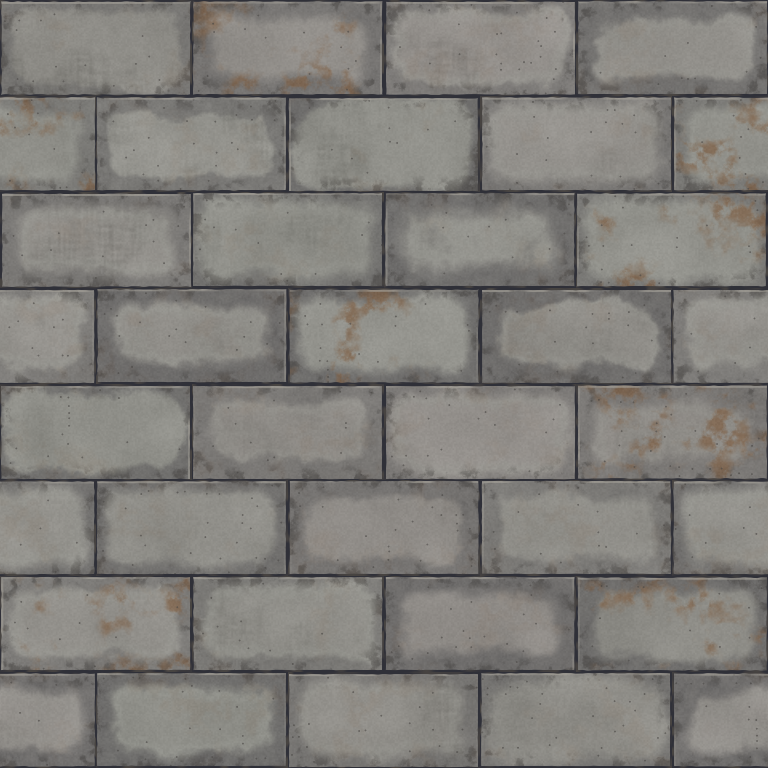
Write a WebGL 1 fragment shader that draws this texture.

```glsl
precision highp float;
// Weathered grey glazed tiles in running bond, with dark joints, grimy borders and rust.
uniform vec2 u_resolution;

const vec2 TILE_COUNT = vec2(4.0, 8.0);
// Lengths below are in tile heights; a tile is 2 wide and 1 high.
const vec2 HALF_TILE = vec2(1.0, 0.5);
const float JOINT_HALF_WIDTH = 0.017;
const float JOINT_JITTER = 0.007;
const float LIP_WIDTH = 0.016;
const float CORNER_RADIUS = 0.34;
const float GRIME_RAGGEDNESS = 0.42;
const float TONE_VARIATION = 0.035;
const float RUSTY_SHARE = 0.3;
const float PIT_DENSITY = 0.06;
const float GRAIN = 0.035;

const vec3 GLAZE = vec3(0.572, 0.572, 0.548);
const vec3 WARM_GLAZE = vec3(0.572, 0.556, 0.540);
const vec3 GRIME = vec3(0.405, 0.400, 0.398);
const vec3 PALE_RIM = vec3(0.605, 0.610, 0.585);
const vec3 RUST = vec3(0.500, 0.385, 0.285);
const vec3 SOOT = vec3(0.290, 0.280, 0.270);
const vec3 JOINT_DARK = vec3(0.185, 0.188, 0.220);
const vec3 JOINT_DUST = vec3(0.280, 0.265, 0.255);
const vec3 LIP_LIGHT = vec3(0.660, 0.645, 0.610);

float hash(vec2 p) {
  vec3 a = fract(p.xyx * vec3(0.1031, 0.1030, 0.0973));
  a += dot(a, a.yzx + 33.33);
  return fract((a.x + a.y) * a.z);
}

float tileRandom(vec2 id, float channel) {
  return hash(id * 7.0 + vec2(channel * 13.0, channel * 29.0) + 3.0);
}

float noise(vec2 p) {
  vec2 i = floor(p), f = fract(p);
  f = f * f * (3.0 - 2.0 * f);
  return mix(mix(hash(i), hash(i + vec2(1.0, 0.0)), f.x),
             mix(hash(i + vec2(0.0, 1.0)), hash(i + vec2(1.0, 1.0)), f.x), f.y);
}

float fbm(vec2 p) {
  float sum = 0.0, weight = 0.5;
  for (int i = 0; i < 5; i++) {
    sum += weight * noise(p);
    p = p * 2.03 + 17.0;
    weight *= 0.5;
  }
  return sum / 0.96875;
}

// Depth inside the rounded tile outline, level in the middle.
float borderDepth(vec2 q) {
  return CORNER_RADIUS - length(max(abs(q) - HALF_TILE + CORNER_RADIUS, 0.0));
}

vec3 tileSurface(vec2 q, vec2 id) {
  vec2 seed = 100.0 * vec2(tileRandom(id, 1.0), tileRandom(id, 2.0));
  float cloud = fbm(q * 2.2 + seed);
  float mottle = fbm(q * 9.0 + seed + 31.0);
  vec3 color = mix(GLAZE, WARM_GLAZE, tileRandom(id, 3.0));
  color += TONE_VARIATION * (tileRandom(id, 4.0) - 0.6) + 0.09 * (cloud - 0.5);

  // Dry, brushed streaks in loose patches
  float patches = smoothstep(0.45, 0.7, fbm(q * 1.7 + seed + 53.0));
  float streaks = noise(q * vec2(38.0, 4.0) + seed) + noise(q * vec2(7.0, 30.0) + seed) - 1.0;
  color += patches * tileRandom(id, 5.0) * (0.06 * streaks - 0.04);

  // Ragged grime around the border, with a pale tide mark inside it
  float reach = mix(0.06, 0.21, tileRandom(id, 6.0));
  float softness = mix(0.04, 0.11, tileRandom(id, 7.0));
  float ragged = borderDepth(q) + GRIME_RAGGEDNESS * (0.65 * cloud + 0.35 * mottle - 0.5);
  float grime = 1.0 - smoothstep(reach - softness, reach + softness, ragged);
  float tide = (ragged - reach - softness) / 0.06;
  color = mix(color, PALE_RIM, 0.4 * tileRandom(id, 8.0) * exp(-tide * tide));
  color = mix(color, GRIME, grime * mix(0.5, 0.9, tileRandom(id, 9.0)) * (0.65 + 0.6 * mottle));
  float smudge = smoothstep(0.53, 0.72, mottle) * (1.0 - smoothstep(0.02, 0.2, borderDepth(q)));
  color = mix(color, SOOT, 0.55 * smudge);

  // Rust blooms on some tiles
  float rusty = step(1.0 - RUSTY_SHARE, tileRandom(id, 10.0));
  float bloom = smoothstep(0.48, 0.75, fbm(q * 2.8 + seed + 71.0)) * smoothstep(0.35, 0.65, mottle);
  color = mix(color, RUST, bloom * mix(0.1, 0.75, rusty));

  // Scattered pits and fine grain
  vec2 cell = q * 13.0 + seed, cellId = floor(cell);
  vec2 center = 0.25 + 0.5 * vec2(hash(cellId + 5.0), hash(cellId + 9.0));
  float pit = 1.0 - smoothstep(0.05, 0.2, length(fract(cell) - center));
  color = mix(color, SOOT, 0.6 * pit * step(1.0 - PIT_DENSITY, hash(cellId)));
  return color + GRAIN * (noise(q * 60.0 + seed) - 0.5);
}

void main() {
  // Running bond: alternate rows shift by half a tile
  vec2 grid = gl_FragCoord.xy / u_resolution * TILE_COUNT;
  grid.x += 0.5 * (1.0 - mod(floor(grid.y), 2.0));
  vec2 id = mod(floor(grid), TILE_COUNT);
  vec2 q = (fract(grid) - 0.5) * 2.0 * HALF_TILE;
  float pixel = TILE_COUNT.y / u_resolution.y;

  // Gap to each side, with slightly uneven laying
  vec2 shift = JOINT_JITTER * (2.0 * vec2(tileRandom(id, 11.0), tileRandom(id, 12.0)) - 1.0);
  vec2 gap = HALF_TILE - abs(q + shift) - JOINT_HALF_WIDTH;
  float edge = min(gap.x, gap.y) + 0.008 * (noise(q * 16.0 + id * 11.0) - 0.5);
  vec3 color = tileSurface(q, id);

  // Light caught on the upper lip and on one upright lip
  float side = step(0.5, tileRandom(id, 13.0)) * 2.0 - 1.0;
  vec2 lip = 1.0 - smoothstep(vec2(LIP_WIDTH), vec2(LIP_WIDTH + pixel), gap);
  lip *= vec2(step(0.0, q.x * side) * tileRandom(id, 14.0), step(0.0, q.y));
  float chipped = smoothstep(0.2, 0.7, noise(q * 5.0 + id * 19.0));
  color = mix(color, LIP_LIGHT, 0.6 * max(lip.x, lip.y) * chipped);

  // Recessed joint
  float dust = smoothstep(0.45, 0.9, noise(q * 9.0 + id * 23.0));
  float tileMask = smoothstep(-0.5 * pixel, 0.5 * pixel, edge);
  gl_FragColor = vec4(mix(mix(JOINT_DARK, JOINT_DUST, dust), color, tileMask), 1.0);
}
```
